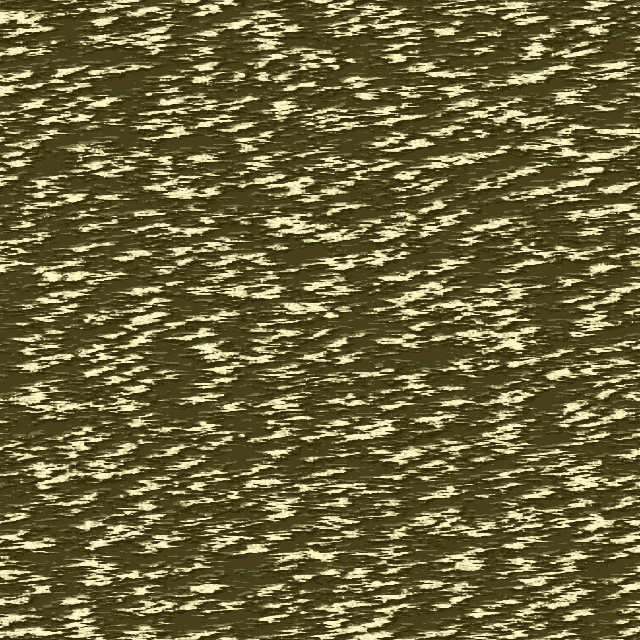
Reproduce this texture procedurally as a Shadertoy shader.

```glsl
#define SLANT 0.31
#define STREAK_CELLS vec2(10.5, 53.0)
#define FLAKE_CELLS vec2(25.0, 170.0)
#define GRAIN_CELLS vec2(95.0, 390.0)
#define COVERAGE 0.26
#define SHADOW_OFFSET vec2(-0.002, 0.003)
#define DARK_OLIVE vec3(0.20, 0.17, 0.04)
#define OLIVE vec3(0.28, 0.25, 0.10)
#define MOSS vec3(0.44, 0.43, 0.27)
#define PALE vec3(0.84, 0.83, 0.63)
#define CREAM vec3(0.98, 0.97, 0.78)

vec2 hash2(vec2 p) {
    vec3 q = fract(p.xyx * vec3(0.1031, 0.1030, 0.0973));
    q += dot(q, q.yzx + 33.33);
    return fract((q.xx + q.yz) * q.zy);
}

float valueNoise(vec2 p) {
    vec2 i = floor(p), f = fract(p);
    f = f * f * (3.0 - 2.0 * f);
    float low = mix(hash2(i).x, hash2(i + vec2(1, 0)).x, f.x);
    float high = mix(hash2(i + vec2(0, 1)).x, hash2(i + vec2(1, 1)).x, f.x);
    return mix(low, high, f.y);
}

// Distance to the nearest scattered point, kept away from its neighbours
float cellular(vec2 p) {
    vec2 cell = floor(p);
    float nearest = 4.0;
    for (int y = -1; y <= 1; y++) {
        for (int x = -1; x <= 1; x++) {
            vec2 neighbour = cell + vec2(x, y);
            vec2 point = neighbour + 0.1 + 0.8 * hash2(neighbour + 57.0);
            vec2 toPoint = point - p;
            nearest = min(nearest, dot(toPoint, toPoint));
        }
    }
    return sqrt(nearest);
}

// Slanted streaks broken up by level flakes; positive inside a streak
float relief(vec2 p) {
    float flake = valueNoise(p * FLAKE_CELLS + 11.0) - 0.5;
    float grain = valueNoise(p * GRAIN_CELLS + 37.0) - 0.5;

    // Slide thin rows sideways for ragged ends
    vec2 q = p;
    q.x += 0.04 * (valueNoise(p * vec2(12.0, 350.0) + 71.0) - 0.5);
    q.y += 0.004 * sin(9.0 * p.x + 5.0 * p.y) + 0.003 * sin(17.0 * p.x - 13.0 * p.y);
    q.y -= SLANT * q.x;

    return COVERAGE - cellular(q * STREAK_CELLS + 20.0) + 0.34 * flake + 0.38 * grain;
}

void mainImage(out vec4 fragColor, in vec2 fragCoord) {
    vec2 uv = fragCoord / iResolution.y;
    float height = relief(uv);
    float speckle = valueNoise(uv * vec2(330.0, 470.0) + 5.0) - 0.5;
    float slope = relief(uv + SHADOW_OFFSET) - height + 0.22 * speckle;

    // Ground with embossed flecks close to the streaks
    float closeness = smoothstep(-0.42, -0.28, height);
    vec3 color = mix(OLIVE, DARK_OLIVE, closeness * smoothstep(0.02, 0.09, slope));
    color = mix(color, MOSS, closeness * smoothstep(0.13, 0.23, -slope));

    // Pale streaks with grainy cream cores
    color = mix(color, PALE, smoothstep(-0.07, 0.09, height + 0.16 * speckle));
    color = mix(color, CREAM, smoothstep(0.07, 0.20, height + 0.4 * speckle));

    fragColor = vec4(color, 1.0);
}
```
